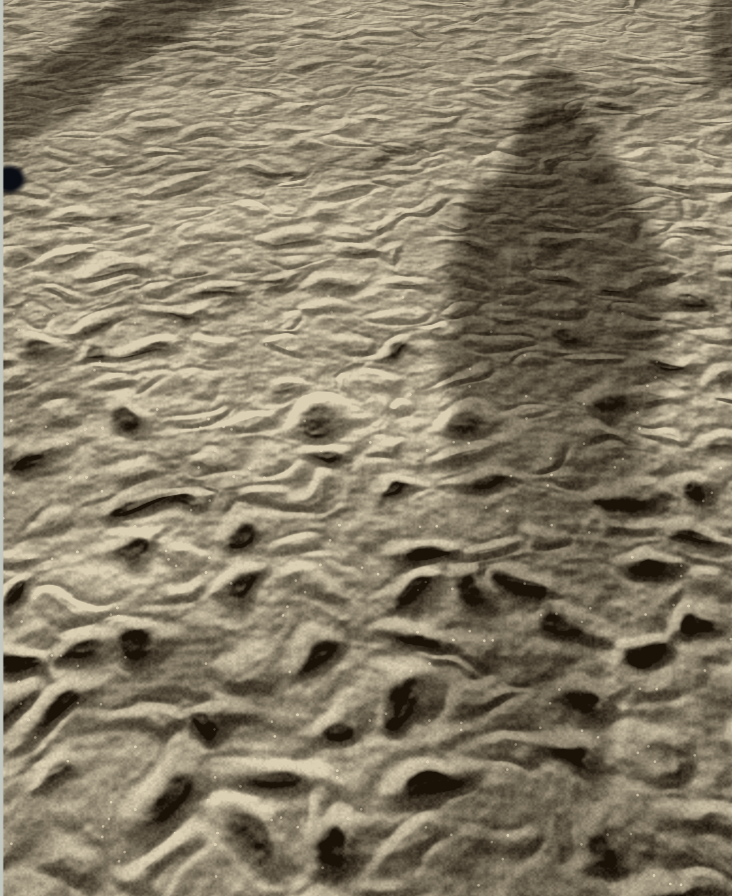
Write a WebGL 1 fragment shader that draws this texture.

```glsl
precision highp float;
// Trampled night sand in perspective, crossed by a long soft shadow.

uniform vec2 u_resolution;

const float HORIZON = 1.6;              // vanishing height, in canvas heights
const vec2 GROUND_SCALE = vec2(14.5, 27.0);
const float GROUND_SHEAR = 0.05;        // tilts the rows up to the right
const float SLOPE_STEP = 0.07;
const float RELIEF = 0.19;              // contrast of lit and unlit slopes
const float CAVITY = 0.40;              // darkness inside deep prints
const float PATCHES = 0.42;             // broad uneven tone
const float GRAIN = 0.13;
const float SHADOW = 0.46;
const vec2 LIGHT_DIR = vec2(-0.30, 0.95);
const vec2 SHADOW_HEAD = vec2(0.618, 0.906);
const vec2 BRIGHT_SPOT = vec2(0.34, 0.57);
const vec3 EDGE_COLOR = vec3(0.76, 0.78, 0.75);

float hash(vec2 p) {
  return fract(sin(dot(p, vec2(127.1, 311.7))) * 43758.5453);
}

float noise(vec2 p) {
  vec2 i = floor(p), f = fract(p);
  f = f * f * (3.0 - 2.0 * f);
  return mix(mix(hash(i), hash(i + vec2(1.0, 0.0)), f.x),
             mix(hash(i + vec2(0.0, 1.0)), hash(i + 1.0), f.x), f.y);
}

float fbm(vec2 p) {
  float sum = 0.0, amp = 0.5;
  for (int i = 0; i < 4; i++) {
    sum += amp * noise(p);
    p = mat2(1.6, 1.2, -1.2, 1.6) * p + 7.3;
    amp *= 0.5;
  }
  return sum;
}

// Perspective map from the canvas onto the beach plane
vec2 ground(vec2 p) {
  vec2 q = GROUND_SCALE * vec2(p.x - 0.41, 1.0) / (HORIZON - p.y);
  return q - vec2(0.0, GROUND_SHEAR * q.x);
}

// x: height, y: depth of the dark hollows
vec2 sand(vec2 q) {
  float rough = 0.20 * noise(q * 4.1) + 0.07 * noise(q * 9.7 + 3.0);
  q += 0.60 * (vec2(noise(q * 1.2), noise(q * 1.2 + 31.0)) - 0.5);
  q += 0.22 * (vec2(noise(q * 3.1 + 11.0), noise(q * 3.1 + 53.0)) - 0.5);
  vec2 cell = floor(q);
  float height = 0.9 * fbm(q * 0.9) + rough;
  float hollow = 0.0;
  for (int j = -1; j <= 1; j++) {
    for (int i = -1; i <= 1; i++) {
      vec2 id = cell + vec2(float(i), float(j));
      float kind = hash(id + 5.7);
      vec2 d = q - id - 0.2 - 0.6 * vec2(hash(id), hash(id + 19.1));
      float angle = 1.9 * (hash(id + 41.3) - 0.5);
      float c = cos(angle), s = sin(angle);
      vec2 e = mat2(c, -s, s, c) * d * vec2(1.0, 1.5);
      float r = length(e) / mix(0.32, 0.62, kind);
      height -= mix(0.18, 0.55, kind) * (1.0 - smoothstep(0.30, 1.0, r));
      height += 0.10 * exp(-12.0 * (r - 1.15) * (r - 1.15));
      float core = length(e + vec2(0.0, 0.12)) / mix(0.18, 0.34, kind);
      float pit = 0.75 * (1.0 - smoothstep(0.5, 1.1, core)) + 0.35 * (1.0 - smoothstep(0.4, 1.9, core));
      hollow = max(hollow, smoothstep(0.48, 0.66, kind) * pit);
    }
  }
  return vec2(height, hollow);
}

// Standing figure: narrow top, broad middle, faint tail toward the viewer
float figureShadow(vec2 p, float ragged) {
  float halfWidth = 0.030 + 0.088 * (1.0 - smoothstep(0.70, 0.90, p.y));
  halfWidth -= 0.028 * (1.0 - smoothstep(0.42, 0.60, p.y));
  float center = 0.619 - 0.035 * (1.0 - smoothstep(0.2, 0.60, p.y));
  float body = 1.0 - smoothstep(-0.018, 0.018, abs(p.x - center) - halfWidth + ragged);
  body *= 1.0 - smoothstep(0.875, 0.90, p.y);
  body *= mix(0.36, 1.0, smoothstep(0.34, 0.64, p.y));
  float head = length((p - SHADOW_HEAD) / vec2(0.032, 0.020)) + ragged * 12.0;
  return max(body, 0.8 * (1.0 - smoothstep(0.7, 1.25, head)));
}

// Soft dark stripe along a line y = height + slope * x
float stripe(vec2 p, float height, float slope, float width) {
  float d = (p.y - height - slope * p.x) / sqrt(1.0 + slope * slope);
  return 1.0 - smoothstep(0.5 * width, 1.3 * width, abs(d));
}

void main() {
  vec2 p = gl_FragCoord.xy / u_resolution.y;
  float right = u_resolution.x / u_resolution.y;

  // Relief lit from behind the viewer
  vec2 q = ground(p);
  vec2 here = sand(q);
  float slope = (sand(q + LIGHT_DIR * SLOPE_STEP).x - here.x) / SLOPE_STEP;
  float relief = slope / sqrt(1.0 + 0.45 * slope * slope);
  float ragged = 0.045 * (fbm(q * 1.4 + 9.0) - 0.47);

  // Broad illumination
  vec2 spot = p - BRIGHT_SPOT;
  float tone = 0.595 + 0.09 * exp(-10.0 * dot(spot, spot));
  tone -= 0.07 * (1.0 - smoothstep(0.0, 0.42, p.y));
  tone -= 0.07 * smoothstep(0.40, 0.65, p.x) * (1.0 - smoothstep(0.3, 0.6, p.y));
  tone += PATCHES * (fbm(q * 0.55 + 17.0) - 0.47) * mix(1.0, 0.5, p.y);
  tone += RELIEF * mix(1.0, 0.62, smoothstep(0.55, 1.0, p.y)) * relief;
  tone -= CAVITY * here.y * mix(1.0, 0.25, smoothstep(0.4, 0.85, p.y));

  // Cast shadows and dragged tracks
  float shade = figureShadow(p, ragged);
  float band = stripe(p + vec2(0.0, ragged), 0.865, 0.66, 0.038);
  shade = max(shade, 0.95 * band * smoothstep(0.72, 0.86, p.y));
  shade = max(shade, 0.8 * smoothstep(0.782, 0.80, p.x) * smoothstep(0.88, 0.93, p.y));
  tone *= 1.0 - SHADOW * shade;
  float track = stripe(p + vec2(0.0, ragged * 0.6), 0.735, 0.215, 0.007);
  tone -= 0.12 * track * (0.4 + noise(p * 30.0));

  // Grains and bright specks
  float grain = 0.6 * noise(p * 420.0) + 0.4 * noise(p * 210.0) - 0.5;
  tone += GRAIN * grain * mix(1.3, 0.9, p.y);
  vec2 speckId = floor(p * 110.0);
  vec2 speckPos = fract(p * 110.0) - 0.25 - 0.5 * vec2(hash(speckId + 3.0), hash(speckId + 8.0));
  float speck = step(0.965, hash(speckId)) * (1.0 - smoothstep(0.08, 0.24, length(speckPos)));
  tone += 0.24 * speck * (1.0 - smoothstep(0.5, 0.85, p.y));

  // Warm sand colour
  tone = clamp(tone, 0.10, 0.86);
  vec3 color = vec3(tone, 0.985 * tone - 0.03, 0.89 * tone - 0.06);

  // Dark object and pale strip at the left margin
  float blob = length((p - vec2(0.010, 0.800)) / vec2(0.020, 0.017));
  color = mix(color, vec3(0.04, 0.05, 0.08), 1.0 - smoothstep(0.6, 1.15, blob));
  color = mix(EDGE_COLOR, color, smoothstep(0.003, 0.006, p.x / right));
  gl_FragColor = vec4(clamp(color, 0.0, 1.0), 1.0);
}
```
